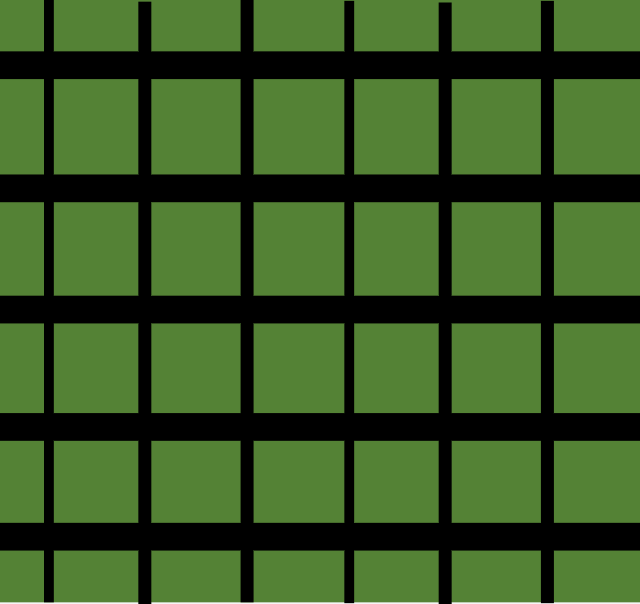
A WebGL 1 fragment shader for this pattern:

```glsl
precision highp float;
// Green field crossed by thick black rails and thinner black bars in uneven groups of three.

uniform vec2 u_resolution;

const vec2 CANVAS = vec2(768.0, 727.0);  // layout units, measured from the top left
const float FIELD_HEIGHT = 725.0;

// Smoothed coverage of a band around a centre; pixel is the size of one pixel in layout units.
float band(float position, float center, float halfWidth, float pixel) {
  return clamp((halfWidth - abs(position - center)) / pixel + 0.5, 0.0, 1.0);
}

// Horizontal rails: each gap shrinks by twice as much as the one before.
float rails(float y, float pixel) {
  float cover = 0.0;
  float center = 78.5;
  float gap = 148.2;
  float shrink = 2.3;
  for (int i = 0; i < 5; i++) {
    cover = max(cover, band(y, center, 16.7, pixel));
    center += gap;
    gap -= shrink;
    shrink *= 2.0;
  }
  return cover;
}

// Vertical bars: a trio that repeats across, each bar slipped down a little.
float bars(vec2 p, vec2 pixel) {
  float trio = floor(p.x / 360.4);
  float x = p.x - trio * 360.4;
  float cover = 0.0;
  for (int i = 0; i < 3; i++) {
    float k = float(i);
    float middle = 1.0 - abs(k - 1.0);
    float center = 58.7 + 118.9 * k - 3.8 * middle;
    float halfWidth = i == 0 ? 5.9 : 7.8;
    float slip = trio + 2.0 * middle;
    float ends = band(p.y, slip + 0.5 * FIELD_HEIGHT, 0.5 * FIELD_HEIGHT, pixel.y);
    cover = max(cover, band(x, center, halfWidth, pixel.x) * ends);
  }
  return cover;
}

void main() {
  vec2 pixel = CANVAS / u_resolution;
  vec2 p = gl_FragCoord.xy * pixel;
  p.y = CANVAS.y - p.y;

  // Field, with a thin pale margin along the bottom edge.
  float field = clamp((FIELD_HEIGHT - p.y) / pixel.y + 0.5, 0.0, 1.0);
  vec3 color = mix(vec3(0.96), vec3(0.33, 0.51, 0.206), field);

  float ink = max(rails(p.y, pixel.y), bars(p, pixel));
  gl_FragColor = vec4(color * (1.0 - ink), 1.0);
}
```
